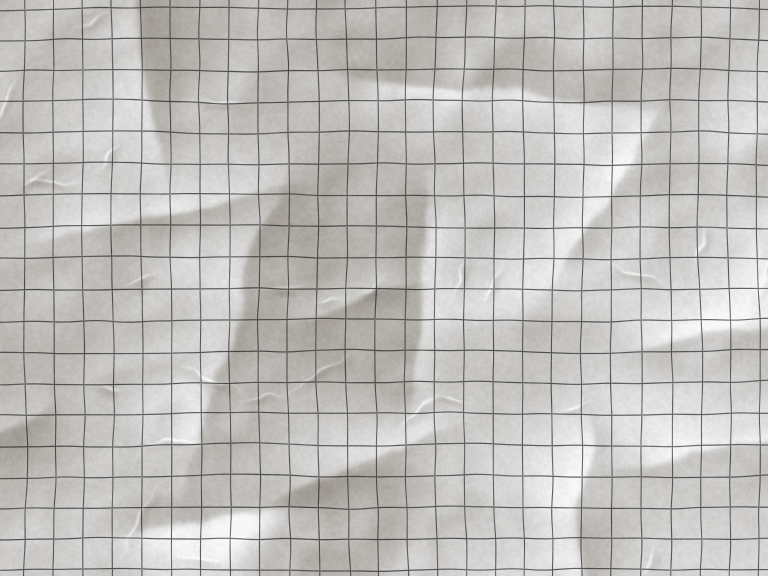
This texture is drawn by a Shadertoy shader. Its source:

```glsl
// Crumpled white graph paper with thin grey grid lines, soft folds and small creases.

float hash(vec2 p) {
    vec3 q = fract(vec3(p.xyx) * 0.1031);
    q += dot(q, q.yzx + 33.33);
    return fract((q.x + q.y) * q.z);
}

float noise(vec2 p) {
    vec2 i = floor(p), f = fract(p);
    f = f * f * (3.0 - 2.0 * f);
    return mix(mix(hash(i), hash(i + vec2(1, 0)), f.x),
               mix(hash(i + vec2(0, 1)), hash(i + vec2(1, 1)), f.x), f.y);
}

// Height of the crumpled sheet: ridged noise, three octaves
float sheetHeight(vec2 p) {
    float height = 0.0, amp = 0.5;
    for (int i = 0; i < 3; i++) {
        float n = 2.0 * noise(p) - 1.0;
        height += amp * (1.0 - sqrt(n * n + 0.01));
        p = mat2(1.6, 1.2, -1.2, 1.6) * p + 7.3;
        amp *= 0.45;
    }
    return height;
}

// Fold from ends.xy to ends.zw: lit on its left, shaded on its right, fading over reach
float fold(vec2 p, vec4 ends, float reach) {
    vec2 along = ends.zw - ends.xy, q = p - ends.xy;
    float t = dot(q, along) / dot(along, along);
    float side = (along.x * q.y - along.y * q.x) / length(along);
    side += 0.035 * (noise(p * 9.0) - 0.5) + 0.008 * (noise(p * 40.0) - 0.5);
    float taper = smoothstep(-0.12, 0.3, t) * smoothstep(-0.12, 0.3, 1.0 - t);
    return taper * side / sqrt(side * side + 0.00005) * exp(-abs(side) / reach);
}

// Share of a pixel covered by a line of the given half width
float lineCoverage(float d, float halfWidth, float pixel) {
    float overlap = min(d + 0.5 * pixel, halfWidth) - max(d - 0.5 * pixel, -halfWidth);
    return clamp(overlap / pixel, 0.0, 1.0);
}

void mainImage(out vec4 fragColor, in vec2 fragCoord) {
    float pixel = 1.0 / iResolution.y;
    vec2 p = fragCoord * pixel;

    // Broad light, brighter toward the lower right
    float light = 0.775 + 0.045 * (p.x - 0.67) - 0.05 * (p.y - 0.5);
    light += 0.13 * (noise(p * 3.5 + 4.0) - 0.5);

    // Crumpled relief lit from the upper left
    vec2 r = p * 3.2 + 11.0;
    light += 0.55 * (sheetHeight(r) - sheetHeight(r + vec2(-0.07, 0.08)));

    // Large folds
    float folds = 0.0;
    folds += fold(p, vec4(0.03, 0.57, 0.52, 0.69), 0.06);
    folds += fold(p, vec4(0.30, 0.12, 0.50, 0.72), 0.08);
    folds += fold(p, vec4(0.46, 0.13, 0.80, 0.26), 0.05);
    folds += fold(p, vec4(0.56, 0.13, 0.20, 0.06), 0.10);
    folds += fold(p, vec4(0.74, 0.70, 0.72, 0.28), 0.08);
    folds += fold(p, vec4(0.95, 0.50, 1.15, 0.83), 0.07);
    folds += fold(p, vec4(1.00, -0.10, 1.02, 0.30), 0.09);
    folds += fold(p, vec4(1.08, 0.39, 1.40, 0.46), 0.07);
    folds += fold(p, vec4(0.28, 0.68, 0.22, 1.08), 0.09);
    folds += fold(p, vec4(1.15, 0.80, 0.56, 0.88), 0.07);
    folds += fold(p, vec4(-0.05, 0.24, 0.10, 0.30), 0.05);
    folds += fold(p, vec4(0.50, 0.45, 0.74, 0.51), 0.05);
    folds += fold(p, vec4(1.06, 0.20, 1.42, 0.23), 0.05);
    light += 0.125 * folds;

    // Small scattered creases: a bright sliver with a shadow beneath
    for (int i = 0; i < 26; i++) {
        float k = float(i);
        vec2 q = p - vec2(1.34 * hash(vec2(k, 1.7)), hash(vec2(k, 5.3)));
        float angle = mix(-0.4, 1.4, hash(vec2(k, 9.1)));
        q = mat2(cos(angle), -sin(angle), sin(angle), cos(angle)) * q;
        float size = mix(0.015, 0.045, hash(vec2(k, 13.9)));
        float s = q.y + 0.012 * (noise(p * 45.0) - 0.5);
        float sliver = 0.13 * exp(-s * s / 0.000008)
                     - 0.07 * exp(-(s + 0.009) * (s + 0.009) / 0.00006);
        light += sliver * exp(-q.x * q.x / (size * size));
    }

    // Paper grain
    light += 0.035 * (noise(p * 260.0) - 0.5) + 0.025 * (noise(p * 110.0) - 0.5);
    light = clamp(light, 0.42, 0.97);

    // Shadows turn warm, highlights stay neutral
    vec3 color = light + vec3(0.02, 0.0, -0.027) * (1.0 - smoothstep(0.6, 0.9, light));

    // Grid, bent slightly by the relief
    vec2 bend = vec2(noise(p * 5.0 + 20.0), noise(p * 5.0 + 50.0)) - 0.5;
    bend += 0.35 * (vec2(noise(p * 18.0), noise(p * 18.0 + 30.0)) - 0.5);
    vec2 pitch = vec2(0.0509, 0.0542);
    vec2 g = p - vec2(0.0434, 0.0104) + 0.009 * bend;
    vec2 d = (fract(g / pitch + 0.5) - 0.5) * pitch;
    float ink = max(lineCoverage(d.x, 0.00095, pixel), lineCoverage(d.y, 0.00105, pixel));
    ink *= 0.8 + 0.2 * noise(p * 30.0);
    color = mix(color, color * vec3(0.36, 0.37, 0.37), ink);

    fragColor = vec4(color, 1.0);
}
```
